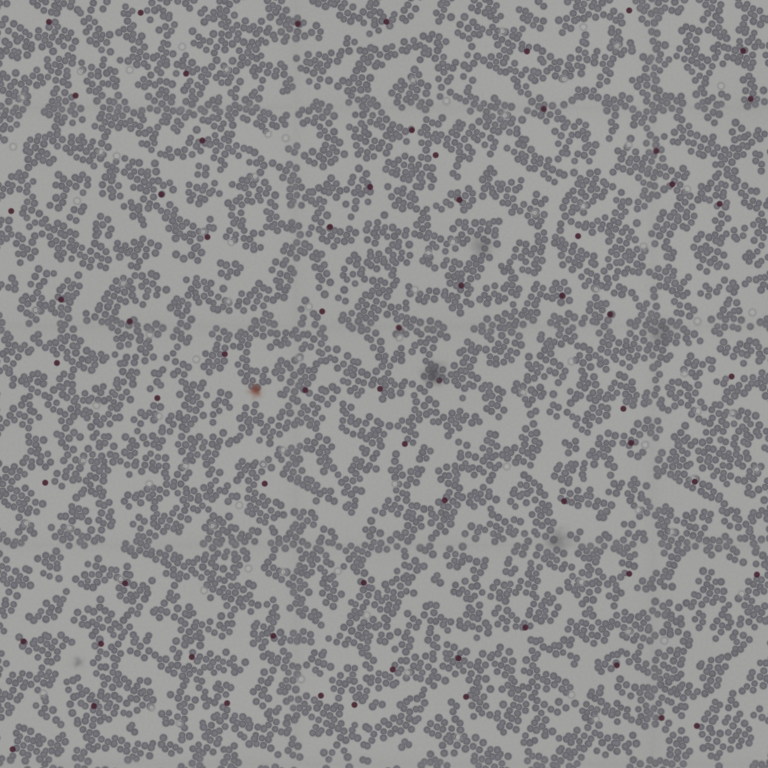
This texture is drawn by a Shadertoy shader. Its source:

```glsl
// A stained smear under a microscope: thousands of small grey cells in short
// chains on a pale ground, with rare dark red cells, pale rings and smudges.
// Cells sit on a jittered, turned grid; gradient noise decides which exist.

#define CELL_PITCH 0.0092    // grid spacing of the cells
#define CELL_RADIUS 0.49     // mean radius, in grid spacings
#define JITTER 0.58          // full range of the offset, in grid spacings
#define CHAIN_SCALE 0.31     // noise frequency per grid spacing
#define CHAIN_CUTOFF -0.035  // lower values fill more of the ground
#define EDGE_BLUR 0.0009     // optical softness
#define GROUND vec3(0.637, 0.638, 0.630)
#define HALO vec3(0.585, 0.586, 0.590)
#define CELL_RIM vec3(0.405, 0.402, 0.423)
#define CELL_CORE vec3(0.458, 0.457, 0.480)
#define STAINED vec3(0.27, 0.14, 0.19)
#define RUST vec3(0.46, 0.25, 0.20)

vec2 hash2(vec2 p) {
    vec3 q = fract(p.xyx * vec3(0.1031, 0.1030, 0.0973));
    q += dot(q, q.yzx + 33.33);
    return fract((q.xx + q.yz) * q.zy);
}

float gradientDot(vec2 corner, vec2 offset) {
    float angle = 6.2832 * hash2(corner + 171.0).x;
    return dot(vec2(cos(angle), sin(angle)), offset);
}

float gradientNoise(vec2 p) {
    vec2 i = floor(p), f = fract(p);
    vec2 u = f * f * f * (f * (f * 6.0 - 15.0) + 10.0);
    vec2 x = vec2(1.0, 0.0);
    float low = mix(gradientDot(i, f), gradientDot(i + x, f - x), u.x);
    float high = mix(gradientDot(i + x.yx, f - x.yx), gradientDot(i + 1.0, f - 1.0), u.x);
    return mix(low, high, u.y);
}

// Signed distance to the nearest cell (x) and its relative radius (y)
vec2 cellField(vec2 uv) {
    vec2 p = mat2(0.88, 0.475, -0.475, 0.88) * uv / CELL_PITCH + 200.0;
    vec2 base = floor(p);
    vec2 nearest = vec2(1.0, 2.0);
    for (int y = -1; y <= 1; y++)
    for (int x = -1; x <= 1; x++) {
        vec2 id = base + vec2(x, y);
        vec2 rnd = hash2(id), shape = hash2(id + 57.0);
        float chain = gradientNoise(id * CHAIN_SCALE)
                    + 0.12 * gradientNoise(id * 0.06) + 0.26 * (shape.x - 0.5);
        if (chain < CHAIN_CUTOFF) continue;
        vec2 d = p - id - 0.5 - JITTER * (rnd - 0.5);
        float turn = 6.2832 * shape.y;
        float squash = 1.0 + 0.12 * dot(normalize(d + 1e-4), vec2(cos(turn), sin(turn)));
        float radius = CELL_RADIUS * mix(0.88, 1.1, rnd.y) * squash;
        float dist = length(d) - radius;
        if (dist < nearest.x) nearest = vec2(dist, length(d) / radius);
    }
    return vec2(nearest.x * CELL_PITCH, nearest.y);
}

// Distance to a sparse spot, at most one per tile
float spotDistance(vec2 uv, float tiles, float share, float seed) {
    vec2 id = floor(uv * tiles);
    vec2 center = (id + 0.1 + 0.8 * hash2(id + seed)) / tiles;
    return hash2(id + seed + 31.0).x < share ? length(uv - center) : 1.0;
}

void mainImage(out vec4 fragColor, in vec2 fragCoord) {
    vec2 uv = fragCoord / iResolution.y;
    float blur = EDGE_BLUR + 0.4 / iResolution.y;

    // Stitched fields of view: slight shading and softness along the seams
    vec2 field = abs(fract((uv - vec2(0.385, 0.575)) / vec2(0.465, 0.285) + 0.5) - 0.5);
    vec2 seamDist = field * vec2(0.465, 0.285);
    float seam = exp(-min(seamDist.x, seamDist.y) * 110.0);
    float haze = seam * (0.5 + 0.5 * gradientNoise(uv * 45.0));
    blur *= 1.0 + 0.9 * haze;

    // Ground, halo and cells
    vec2 cell = cellField(uv);
    vec3 color = mix(HALO, GROUND, smoothstep(-0.0005, 0.0026, cell.x));
    vec3 body = mix(CELL_CORE, CELL_RIM, smoothstep(0.25, 0.85, cell.y));
    body += 0.03 * gradientNoise(uv * 70.0);
    float cover = 1.0 - smoothstep(-blur, blur, cell.x);
    color = mix(color, body, cover * (1.0 - 0.22 * haze));

    // Pale rings and dark red cells
    float ring = spotDistance(uv, 14.0, 0.45, 11.0);
    color = mix(color, HALO * 0.93, 0.6 * (1.0 - smoothstep(0.0, 2.0 * blur, abs(ring - 0.0042))));
    color = mix(color, GROUND * 1.03, 0.8 * (1.0 - smoothstep(0.002, 0.0035, ring)));
    float stain = spotDistance(uv, 9.0, 0.78, 83.0);
    color = mix(color, STAINED, 0.9 * (1.0 - smoothstep(0.0038 - blur, 0.0038 + blur, stain)));

    // Out-of-focus smudges; the first is a rust fleck
    for (int i = 0; i < 6; i++) {
        vec2 rnd = hash2(vec2(float(i) * 7.0 + 3.0, 19.0));
        vec2 d = uv - mix(vec2(0.08), vec2(0.92), rnd);
        d += 0.006 * vec2(gradientNoise(uv * 90.0), gradientNoise(uv * 90.0 + 40.0));
        float size = i == 0 ? 0.007 : mix(0.007, 0.015, rnd.x);
        float amount = exp(-dot(d, d) / (size * size));
        color = mix(color, i == 0 ? RUST : CELL_RIM * 0.8, amount * (i < 2 ? 0.8 : 0.4));
    }

    // Uneven lighting and fine grain
    color *= 1.0 - 0.025 * seam + 0.025 * gradientNoise(uv * 3.0);
    color += 0.012 * gradientNoise(uv * 260.0);
    fragColor = vec4(color, 1.0);
}
```
